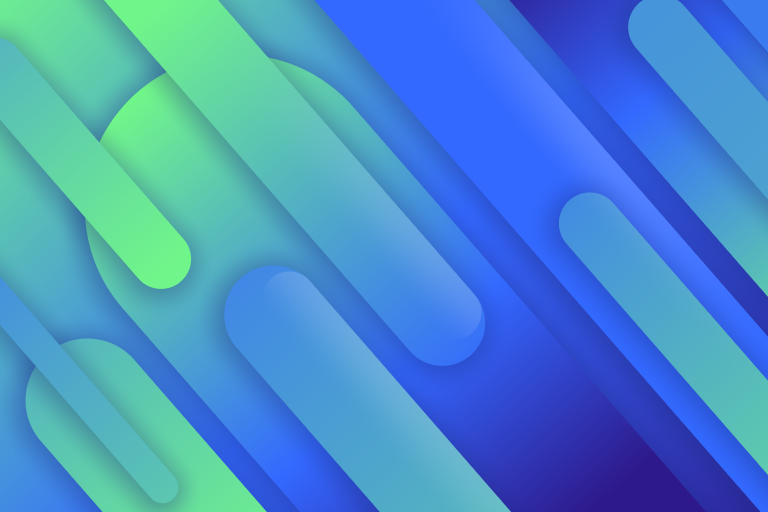
Write a Shadertoy shader that draws this background.

```glsl
// Diagonal rounded bars in green, blue and indigo gradients with soft shadows.

// Lengths are fractions of the canvas height.
const vec2 ALONG = vec2(0.657, -0.754);   // bars run down to the right
const vec2 ACROSS = vec2(0.754, 0.657);
const vec2 TOP_LEFT = vec2(0.0, 1.0);

const vec3 GREEN = vec3(0.44, 0.96, 0.54);
const vec3 BLUE = vec3(0.20, 0.41, 1.00);
const vec3 INDIGO = vec3(0.18, 0.10, 0.55);
const vec3 SHADOW = vec3(0.10, 0.16, 0.48);
const float INDIGO_TONE = 1.6;            // green is 0, blue is 1
const float SHADOW_STRENGTH = 0.36;
const float SHADOW_SIZE = 0.055;
const vec2 SHADOW_SHIFT = vec2(0.0, -0.008);
const float GLOW_STRENGTH = 0.17;

// Bars, back to front: centre line, radius, start and end along the bar.
const int BAR_COUNT = 11;
const vec4 BARS[BAR_COUNT] = vec4[](
    vec4(0.084, 0.299, 0.611, 4.0),
    vec4(0.237, 0.084, -2.0, 1.043),
    vec4(-0.095, 0.0586, 0.092, 0.588),
    vec4(-0.001, 0.0967, 0.815, 4.0),
    vec4(-0.385, 0.121, 0.702, 4.0),
    vec4(-0.386, 0.031, -2.0, 0.926),
    vec4(0.906, 0.156, -2.0, 4.0),
    vec4(1.563, 0.500, -2.0, 4.0),
    vec4(0.581, 0.118, -2.0, 4.0),
    vec4(0.9375, 0.0625, 0.887, 4.0),
    vec4(0.582, 0.0605, 1.086, 4.0));

// Tone of each bar: value at zero and slope along the bar.
const vec2 TONES[BAR_COUNT] = vec2[](
    vec2(-0.434, 1.348), vec2(-0.224, 1.045), vec2(0.495, -0.824),
    vec2(1.12, -0.477), vec2(0.886, -0.743), vec2(0.996, -0.698),
    vec2(2.471, -1.506), vec2(0.87, 0.0), vec2(1.0, 0.0),
    vec2(0.865, -0.209), vec2(1.445, -0.681));

// Glossy strips: shape as above, then middle and half length of the fade.
const int GLOW_COUNT = 3;
const vec4 GLOWS[GLOW_COUNT] = vec4[](
    vec4(0.268, 0.053, -2.0, 1.043),
    vec4(0.043, 0.053, 0.811, 4.0),
    vec4(0.643, 0.056, -2.0, 4.0));
const vec2 GLOW_FADES[GLOW_COUNT] = vec2[](
    vec2(0.95, 0.65), vec2(0.95, 1.20), vec2(0.98, 0.60));

vec3 palette(float tone) {
    vec3 light = mix(GREEN, BLUE, clamp(tone, 0.0, 1.0));
    return mix(light, INDIGO, clamp((tone - 1.0) / (INDIGO_TONE - 1.0), 0.0, 1.0));
}

// Signed distance to a capsule lying along the first axis.
float capsule(vec2 q, vec4 bar) {
    return length(vec2(q.x - clamp(q.x, bar.z, bar.w), q.y - bar.x)) - bar.y;
}

float coverage(float dist) {
    return clamp(0.5 - dist * iResolution.y, 0.0, 1.0);
}

vec3 backdrop(vec2 fromCorner) {
    float tone = (dot(fromCorner, vec2(0.72, -0.69)) + 0.06) / 0.996;
    return palette(tone - 0.4 * max(tone - 1.0, 0.0));
}

void mainImage(out vec4 fragColor, in vec2 fragCoord) {
    vec2 fromCorner = fragCoord / iResolution.y - TOP_LEFT;
    vec2 q = vec2(dot(fromCorner, ALONG), dot(fromCorner, ACROSS));
    vec3 color = backdrop(fromCorner);

    // Each bar darkens what lies below it, then covers it
    for (int i = 0; i < BAR_COUNT; i++) {
        float shade = 1.0 - smoothstep(-0.03, SHADOW_SIZE, capsule(q - SHADOW_SHIFT, BARS[i]));
        color = mix(color, SHADOW, SHADOW_STRENGTH * shade);
        vec3 fill = palette(TONES[i].x + TONES[i].y * q.x);
        color = mix(color, fill, coverage(capsule(q, BARS[i])));
    }

    // Gloss rises towards the upper right edge of a bar
    for (int i = 0; i < GLOW_COUNT; i++) {
        vec4 strip = GLOWS[i];
        float rise = smoothstep(-1.0, 1.0, (q.y - strip.x) / strip.y);
        float fade = 1.0 - smoothstep(0.0, 1.0, abs(q.x - GLOW_FADES[i].x) / GLOW_FADES[i].y);
        color = mix(color, vec3(1.0), GLOW_STRENGTH * rise * fade * coverage(capsule(q, strip)));
    }

    fragColor = vec4(color, 1.0);
}
```
